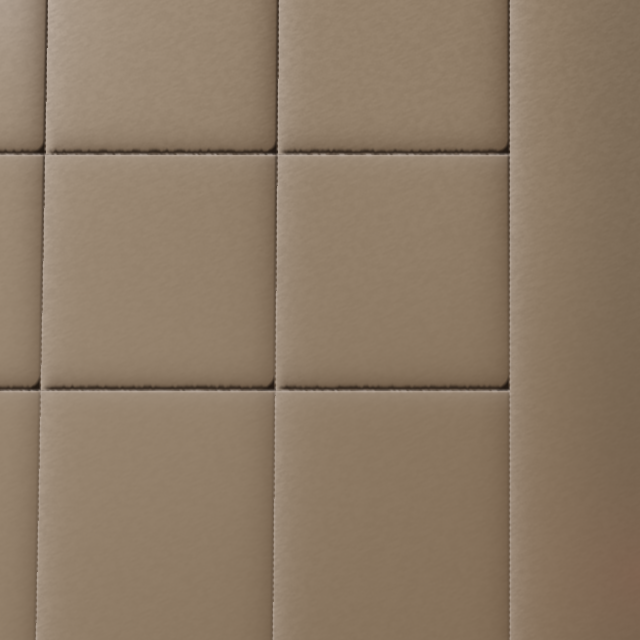
Reproduce this texture procedurally as a three.js fragment shader.

```glsl
// Padded tan leather panel: stitched square cushions beside a plain strip.
varying vec2 vUv;

const vec2 CORNER = vec2(0.797, 0.389);   // lowest right seam crossing
const vec2 PITCH = vec2(0.3635, 0.369);   // cushion size
const float FAR = 9.0;                    // distance to a missing seam

const vec3 LIT = vec3(0.64, 0.57, 0.49);
const vec3 SHADED = vec3(0.50, 0.42, 0.33);
const vec3 SHEEN = vec3(0.73, 0.68, 0.64);
const vec3 SHADOW = vec3(0.31, 0.23, 0.16);
const vec3 CREASE = vec3(0.12, 0.085, 0.06);

float hash(vec2 p) {
  p = fract(p * vec2(0.1031, 0.1137));
  p += dot(p, p.yx + 33.33);
  return fract((p.x + p.y) * p.x * 17.0);
}

float noise(vec2 p) {
  vec2 i = floor(p);
  vec2 f = fract(p);
  f = f * f * (3.0 - 2.0 * f);
  return mix(mix(hash(i), hash(i + vec2(1.0, 0.0)), f.x),
             mix(hash(i + vec2(0.0, 1.0)), hash(i + 1.0), f.x), f.y);
}

// Falls off from one at a seam
float fade(float d, float width) {
  return exp(-max(d, 0.0) / width);
}

// Soft thin line
float thread(float d, float width) {
  return exp(-d * d / (width * width));
}

// Positive outside a rounded lower right corner
float cornerGap(float right, float bottom, float radius) {
  return length(max(radius - vec2(right, bottom), 0.0)) - radius;
}

// Fine diagonal leather pores
float grain(vec2 p) {
  vec2 q = vec2(p.x + 0.45 * p.y, p.y - 0.45 * p.x);
  return noise(q * vec2(110.0, 240.0) + 40.0) + 0.5 * noise(q * 330.0 + 70.0) - 0.75;
}

vec3 leather(vec2 p) {
  float tone = clamp(0.15 + 0.5 * p.x + 0.3 * (1.0 - p.y), 0.0, 1.0);
  tone += 0.14 * (noise(p * 3.0 + 7.0) - 0.5);
  vec3 color = mix(LIT, SHADED, tone);
  color *= 1.0 - 0.10 * smoothstep(0.82, 1.0, p.x);
  color += vec3(0.03, -0.005, 0.0) * fade(distance(p, vec2(1.0, 0.1)), 0.1);
  return mix(color, SHEEN, 0.6 * fade(distance(p, vec2(0.0, 1.0)), 0.13));
}

vec3 cushions(vec2 p) {
  // Seams lean a little towards the left side
  vec2 s = p;
  s.x -= 0.026 * (CORNER.x - p.x) * (p.y - 0.7);
  vec2 cell = floor((s - CORNER) / PITCH);
  cell = vec2(min(cell.x, 0.0), max(cell.y, -1.0));
  vec2 low = s - CORNER - cell * PITCH;
  vec2 high = PITCH - low;
  bool strip = cell.x > -0.5;
  float left = low.x;
  float right = strip ? FAR : high.x;
  float bottom = (strip || cell.y < -0.5) ? FAR : low.y;
  float top = strip ? FAR : high.y;
  float upper = smoothstep(0.35, 0.95, p.y);

  // Padding rolls into light on the left and shade on the right
  vec3 color = leather(p);
  float glow = fade(left, 0.022);
  color = mix(color, SHEEN, glow * mix(0.42, 0.58, upper));
  color = mix(color, SHADOW, fade(right, 0.022) * mix(0.36, 0.62, upper));
  color = mix(color, SHEEN, 0.28 * fade(top, 0.016));

  // Deep fold above each horizontal seam
  float ragged = bottom + 0.003 * (noise(vec2(p.x * 230.0, p.y * 60.0)) - 0.5);
  float reach = smoothstep(0.0, 0.018, left);
  color = mix(color, SHADOW, 0.68 * reach * fade(bottom, 0.016));
  color = mix(color, CREASE, 0.72 * reach * thread(ragged - 0.004, 0.0038));

  // Dark pocket under the rounded corner
  float gap = cornerGap(right, bottom, 0.034);
  float pocket = smoothstep(-0.003, 0.004, gap) * smoothstep(0.0, 0.004, right);
  color = mix(color, CREASE, 0.92 * pocket);

  // Thin crease on the shaded side of vertical seams
  color = mix(color, CREASE, mix(0.12, 0.6, upper) * thread(right - 0.002, 0.0025));

  // Stitches and short fibres along the seams
  float stitch = 0.6 + 0.4 * sin(p.y * 690.0);
  color = mix(color, SHEEN, 0.5 * stitch * thread(min(left, right), 0.0018));
  float fibre = noise(vec2(p.x * 240.0 + p.y * 90.0, p.y * 50.0));
  float edge = min(abs(bottom), top);
  color = mix(color, SHEEN, (0.3 + 0.5 * fibre) * thread(edge, 0.0026));

  return color + grain(p) * (0.012 + 0.028 * glow + 0.012 * upper);
}

void main() {
  gl_FragColor = vec4(clamp(cushions(vUv), 0.0, 1.0), 1.0);
}
```
